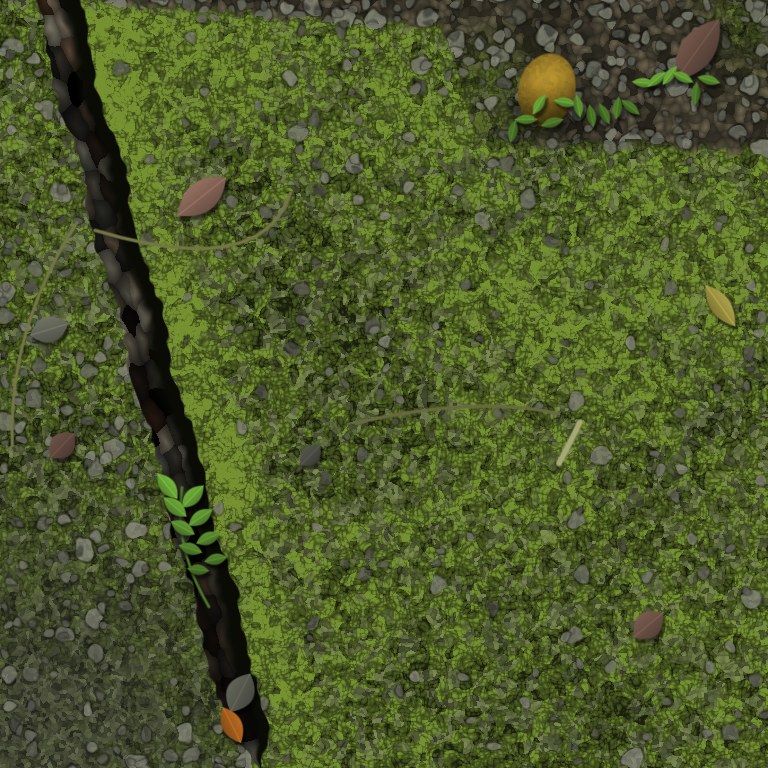
This texture is drawn by a three.js fragment shader. Its source:

```glsl
// Mossy concrete split by a slanting crack of leaf litter, bare soil at top right.
// Cellular noise makes tufts, pebbles and litter; layered sines vary the growth;
// leaves, twigs and a fruit are distance shapes on top.
#define SOFT 0.0016
#define TUFT_SCALE 88.0
#define FINE_SCALE 185.0
#define CRACK_WIDTH 0.028
#define DARK vec3(0.10, 0.12, 0.05)
#define MOSS vec3(0.26, 0.32, 0.11)
#define BRIGHT vec3(0.46, 0.57, 0.19)
#define PALE vec3(0.46, 0.50, 0.34)
#define STONE vec3(0.50, 0.51, 0.45)
#define SPROUT vec3(0.42, 0.66, 0.22)
#define DRY vec3(0.48, 0.36, 0.31)
#define STRAW vec3(0.45, 0.46, 0.27)

varying vec2 vUv;
vec3 col;

vec2 hash2(vec2 p) {
  vec3 q = fract(p.xyx * vec3(0.1031, 0.1030, 0.0973));
  q += dot(q, q.yzx + 33.33);
  return fract((q.xx + q.yz) * q.zy);
}
// x: distance to the nearest cell point, yz: random values of that cell
vec3 cells(vec2 p) {
  vec3 best = vec3(9.0);
  for (int k = 0; k < 9; k++) {
    vec2 id = floor(p) + vec2(mod(float(k), 3.0), floor(float(k) / 3.0)) - 1.0;
    float d = length(id + 0.15 + 0.7 * hash2(id + 40.0) - p);
    if (d < best.x) best = vec3(d, hash2(id + 91.0));
  }
  return best;
}
float waves(vec2 p) {
  return 0.5 * sin(p.x + 1.7 * sin(p.y * 0.8)) + 0.3 * sin(p.y * 1.9 + 2.0 * sin(p.x * 1.3));
}
float blob(vec2 center, vec2 size) {
  vec2 q = (vUv - center) / size;
  return exp(-dot(q, q));
}
float cover(float d) { return 1.0 - smoothstep(-SOFT, SOFT, d); }
vec2 turn(vec2 p, float a) {
  return vec2(cos(a) * p.x + sin(a) * p.y, cos(a) * p.y - sin(a) * p.x);
}
float blade(vec2 q, vec2 size) {
  return abs(q.y) - size.y * (1.0 - q.x * q.x / (size.x * size.x));
}
void leaf(vec2 center, float angle, vec2 size, vec3 tint) {
  vec2 q = turn(vUv - center, angle);
  float shade = blade(q + turn(vec2(-0.003, 0.005), angle), size);
  col *= 0.5 + 0.5 * smoothstep(-0.003, 0.004, shade);
  float vein = 1.0 - smoothstep(0.0, 0.002, abs(q.y));
  col = mix(col, tint * (0.95 + 0.15 * vein + 0.15 * q.y / size.y), cover(blade(q, size)));
}
// Thin strand along a quadratic curve
void strand(vec2 a, vec2 b, vec2 c, float width, vec3 tint) {
  float d = 1.0;
  vec2 last = a;
  for (int i = 1; i <= 12; i++) {
    float t = float(i) / 12.0;
    vec2 next = mix(mix(a, b, t), mix(b, c, t), t), e = next - last;
    d = min(d, length(vUv - last - e * clamp(dot(vUv - last, e) / dot(e, e), 0.0, 1.0)));
    last = next;
  }
  col = mix(col, tint, cover(d - width));
}

void main() {
  vec2 p = vUv;
  vec2 rough = p + 0.004 * vec2(waves(p * 110.0), waves(p.yx * 125.0 + 4.0));
  vec3 tuft = cells(rough * TUFT_SCALE), fine = cells(rough * FINE_SCALE + 17.0);
  // Regions
  float across = rough.x - 0.337 + 0.265 * p.y - 0.004 * sin(p.y * 34.0);
  float left = 1.0 - smoothstep(-0.02, 0.0, across);
  float ledge = mix(1.005 - 0.07 * p.x, 0.833 - 0.03 * p.x, smoothstep(0.57, 0.63, p.x));
  float soil = smoothstep(-0.006, 0.008, rough.y - ledge + 0.012 * (tuft.y - 0.5));
  float bare = blob(vec2(0.06, 0.05), vec2(0.22, 0.24)) * left;
  // Moss
  float lush = 0.5 + 0.13 * waves(p * 13.0) + 0.09 * waves(p.yx * 37.0 + 2.0)
    + 0.32 * exp(-pow((across - 0.055) / 0.04, 2.0)) - 0.12 * left - 0.3 * bare
    + 0.25 * blob(vec2(0.3, 0.92), vec2(0.25, 0.1)) + 0.22 * blob(vec2(0.82, 0.62), vec2(0.28, 0.12))
    - 0.22 * blob(vec2(0.45, 0.58), vec2(0.13, 0.17)) - 0.15 * blob(vec2(0.65, 0.05), vec2(0.4, 0.1));
  float height = 0.42 * tuft.y + 0.3 * fine.y + 0.5 * (1.0 - fine.x) + 0.6 * (lush - 0.5);
  col = mix(DARK, MOSS, smoothstep(0.2, 0.6, height));
  col = mix(col, BRIGHT, smoothstep(0.58, 0.98, height));
  float pale = smoothstep(0.55, 0.85, tuft.z) * (1.0 - smoothstep(0.4, 0.9, lush));
  col = mix(col, PALE * (0.5 + 0.6 * fine.y), 0.75 * pale);
  col = mix(col, vec3(0.29, 0.30, 0.24) * (0.5 + 0.8 * fine.z), 0.75 * bare);
  // Soil and pebbles
  vec3 earth = mix(vec3(0.13, 0.12, 0.09), vec3(0.38, 0.35, 0.28), tuft.y * (1.2 - tuft.x));
  float weeds = blob(vec2(0.63, 0.87), vec2(0.07)) + blob(vec2(0.98), vec2(0.06));
  col = mix(col, mix(earth, col * 0.8, min(weeds, 0.8)), soil);
  for (int i = 0; i < 2; i++) {
    float scale = 30.0 + 25.0 * float(i);
    vec3 peb = cells(rough * scale + 7.0 * float(i));
    float there = step(peb.y, 0.07 + 0.15 * left + 0.4 * soil);
    float d = (peb.x - 0.2 - 0.2 * peb.z) / scale;
    col *= 1.0 - 0.35 * there * (1.0 - smoothstep(0.0, 0.005, d));
    col = mix(col, STONE * (0.5 + 0.5 * peb.z + 0.15 * fine.y), 0.8 * there * cover(d));
  }
  // Crack: litter on the left, deep shadow on the right
  float wide = CRACK_WIDTH * (0.6 + 0.4 * smoothstep(0.0, 0.12, p.y)) * smoothstep(-0.01, 0.04, p.y);
  vec3 bit = cells(turn(rough, -1.2) * vec2(26.0, 55.0));
  vec3 litter = mix(vec3(0.28, 0.17, 0.11), STONE, bit.z) * (1.25 - bit.x) * bit.y;
  litter *= 0.45 + 0.55 * smoothstep(0.2, 0.45, p.y);
  litter = mix(litter, DARK * 0.35, smoothstep(-0.1, 0.55, across / wide));
  col = mix(col, litter, cover(abs(across) - wide));
  // Fruit
  vec2 f = turn(p - vec2(0.712, 0.883), -0.25) / vec2(0.037, 0.048);
  vec3 skin = mix(vec3(0.33, 0.27, 0.07), vec3(0.70, 0.56, 0.18), smoothstep(-0.9, 0.5, f.y - 0.3 * f.x));
  col *= 1.0 - 0.5 * blob(vec2(0.715, 0.85), vec2(0.045, 0.03));
  col = mix(col, skin * (1.0 - 0.3 * dot(f, f) + 0.1 * fine.y), cover((length(f) - 1.0) * 0.04));
  // Twigs, blades and stem
  strand(vec2(0.124, 0.70), vec2(0.34, 0.635), vec2(0.378, 0.748), 0.0022, STRAW);
  strand(vec2(0.10, 0.71), vec2(0.01, 0.57), vec2(0.016, 0.42), 0.002, STRAW);
  strand(vec2(0.466, 0.45), vec2(0.62, 0.485), vec2(0.725, 0.462), 0.0022, STRAW * 0.9);
  strand(vec2(0.755, 0.45), vec2(0.742, 0.423), vec2(0.728, 0.397), 0.0036, STRAW + 0.2);
  strand(vec2(0.237, 0.365), vec2(0.225, 0.29), vec2(0.272, 0.21), 0.0018, SPROUT * 0.7);
  // Fallen leaves
  leaf(vec2(0.263, 0.744), 0.67, vec2(0.040, 0.020), DRY * 1.1);
  leaf(vec2(0.908, 0.935), 0.95, vec2(0.049, 0.022), DRY * 0.85);
  leaf(vec2(0.938, 0.602), -0.95, vec2(0.033, 0.013), vec3(0.62, 0.58, 0.26));
  leaf(vec2(0.844, 0.186), 0.7, vec2(0.025, 0.017), DRY * 0.9);
  leaf(vec2(0.064, 0.571), 0.3, vec2(0.026, 0.017), STONE * 0.8);
  leaf(vec2(0.081, 0.420), 0.8, vec2(0.022, 0.016), DRY * 0.8);
  leaf(vec2(0.404, 0.407), 0.8, vec2(0.018, 0.012), STONE * 0.6);
  leaf(vec2(0.313, 0.098), 1.1, vec2(0.028, 0.018), STONE * 0.7);
  leaf(vec2(0.302, 0.056), -1.1, vec2(0.026, 0.013), vec3(0.66, 0.38, 0.12));
  // Seedling in the crack, sprigs along the soil edge
  for (int i = 0; i < 16; i++) {
    float k = float(i), side = mod(k, 2.0) * 2.0 - 1.0;
    vec2 r = hash2(vec2(k, 5.0));
    if (i < 9) leaf(vec2(0.232 + 0.005 * k + side * 0.014, 0.367 - 0.0136 * k), side * (0.9 - 0.1 * k),
      vec2(0.021, 0.010) * (1.0 - 0.04 * k), SPROUT * (1.0 - 0.04 * k));
    leaf(vec2(0.668 + 0.017 * k, 0.825 + 0.0035 * k + 0.035 * r.x), 3.0 * r.y - 1.5,
      vec2(0.015, 0.006), SPROUT * (0.65 + 0.3 * r.x));
  }
  gl_FragColor = vec4(col, 1.0);
}
```
